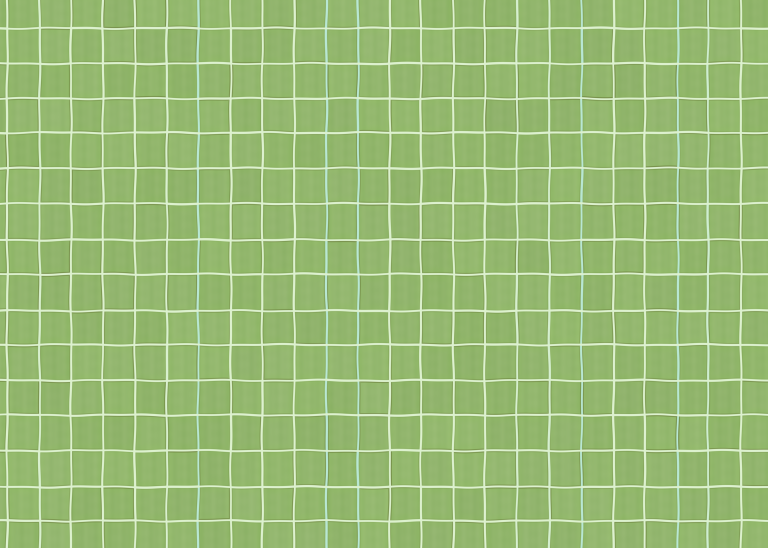
This texture is drawn by a Shadertoy shader. Its source:

```glsl
// Green ceramic tiles in a hand-laid grid of thin pale grout lines.
const vec2 TILE_COUNT = vec2(24.07, 15.56);   // repeats across and down
const vec2 FIRST_LINE = vec2(0.22, 0.767);    // first grout line, in tiles
const float GROUT_HALF = 0.00135;             // half width, in canvas widths
const float GROUT_VARIATION = 0.3;
const float SHADE_WIDTH = 0.0022;             // dark rim beside the grout
const float LINE_JITTER = 0.07;               // line shift, in tiles
const float LINE_WAVE = 0.014;
const float STREAK_STRENGTH = 0.016;
const float TILE_VARIATION = 0.022;

const vec3 GLAZE = vec3(0.575, 0.710, 0.435);
const vec3 GLAZE_WARM = vec3(0.565, 0.725, 0.400);
const vec3 RIM_SHADE = vec3(0.400, 0.470, 0.210);
const vec3 GROUT_CREAM = vec3(0.865, 0.945, 0.810);
const vec3 GROUT_AQUA = vec3(0.720, 0.905, 0.830);

float hash(vec2 p) {
    vec3 q = fract(vec3(p.xyx) * 0.1031);
    q += dot(q, q.yzx + 33.33);
    return fract((q.x + q.y) * q.z);
}

// Shift of one grout line: a fixed offset plus a slow wander along it.
float lineOffset(float line, float along, float seed) {
    float phase = 6.283 * hash(vec2(line, seed + 3.0));
    float wander = sin(along * 1.9 + phase) + 0.6 * sin(along * 4.3 + phase * 2.0);
    return LINE_JITTER * (hash(vec2(line, seed)) - 0.5) + LINE_WAVE * wander;
}

// Grout coverage, with width varying from one segment to the next.
float groutMask(float dist, vec2 segment, float pixel) {
    float halfWidth = GROUT_HALF * (1.0 + GROUT_VARIATION * (hash(segment) - 0.5));
    return 1.0 - smoothstep(halfWidth - 0.7 * pixel, halfWidth + 0.7 * pixel, dist);
}

// Dark rim: strong on a few tile sides, faint on most.
float rimMask(float dist, vec2 side) {
    float strength = 0.12 + 0.65 * pow(hash(side), 3.0);
    return strength * (1.0 - smoothstep(GROUT_HALF, GROUT_HALF + SHADE_WIDTH, dist));
}

// Soft brushed streaks, mostly vertical, with a different phase per tile.
float streaks(vec2 p, vec2 tile) {
    float phase = 6.283 * hash(tile + 41.0);
    float vertical = sin(p.x * 13.0 + phase) + 0.6 * sin(p.x * 29.0 - phase * 3.0);
    float across = sin(p.y * 17.0 + phase * 2.0) * sin(p.x * 5.0 + phase);
    return vertical + 0.5 * across;
}

void mainImage(out vec4 fragColor, in vec2 fragCoord) {
    vec2 uv = fragCoord / iResolution.xy;
    vec2 p = uv * TILE_COUNT - FIRST_LINE;
    float pixel = 1.0 / iResolution.x;

    // Nearest grout lines and the signed distance to each
    vec2 line = floor(p + 0.5);
    vec2 offset = vec2(lineOffset(line.x, p.y, 7.0), lineOffset(line.y, p.x, 19.0));
    vec2 gap = p - line - offset;
    vec2 tile = line - 1.0 + step(0.0, gap);
    vec2 tileSize = vec2(1.0, iResolution.y / iResolution.x) / TILE_COUNT;
    vec2 dist = abs(gap) * tileSize;

    // Glaze with tile tone, streaks and a warmer border
    float border = 1.0 - smoothstep(0.04, 0.28, min(abs(gap.x), abs(gap.y)));
    vec3 color = mix(GLAZE, GLAZE_WARM, 0.45 * border + 0.35 * hash(tile + 5.0));
    color += TILE_VARIATION * (hash(tile + 11.0) - 0.5);
    color += STREAK_STRENGTH * 0.5 * streaks(p, tile) * vec3(1.0, 0.7, 1.0);

    // Rim shade, chosen separately for each side of each tile
    vec2 facing = step(0.0, gap);
    float rim = max(rimMask(dist.x, tile + vec2(61.0 + 37.0 * facing.x, 13.0)),
                    rimMask(dist.y, tile + vec2(17.0, 83.0 + 29.0 * facing.y)));
    color = mix(color, RIM_SHADE, rim);

    // Grout: a few upright lines lean to aqua, crossings stay cream
    float upright = groutMask(dist.x, vec2(line.x, tile.y) + 23.0, pixel);
    float level = groutMask(dist.y, vec2(tile.x, line.y) + 71.0, pixel);
    float aqua = smoothstep(0.45, 0.95, hash(vec2(line.x, 97.0)));
    color = mix(color, mix(GROUT_CREAM, GROUT_AQUA, aqua), upright);
    color = mix(color, GROUT_CREAM, level);

    fragColor = vec4(clamp(color, 0.0, 1.0), 1.0);
}
```
